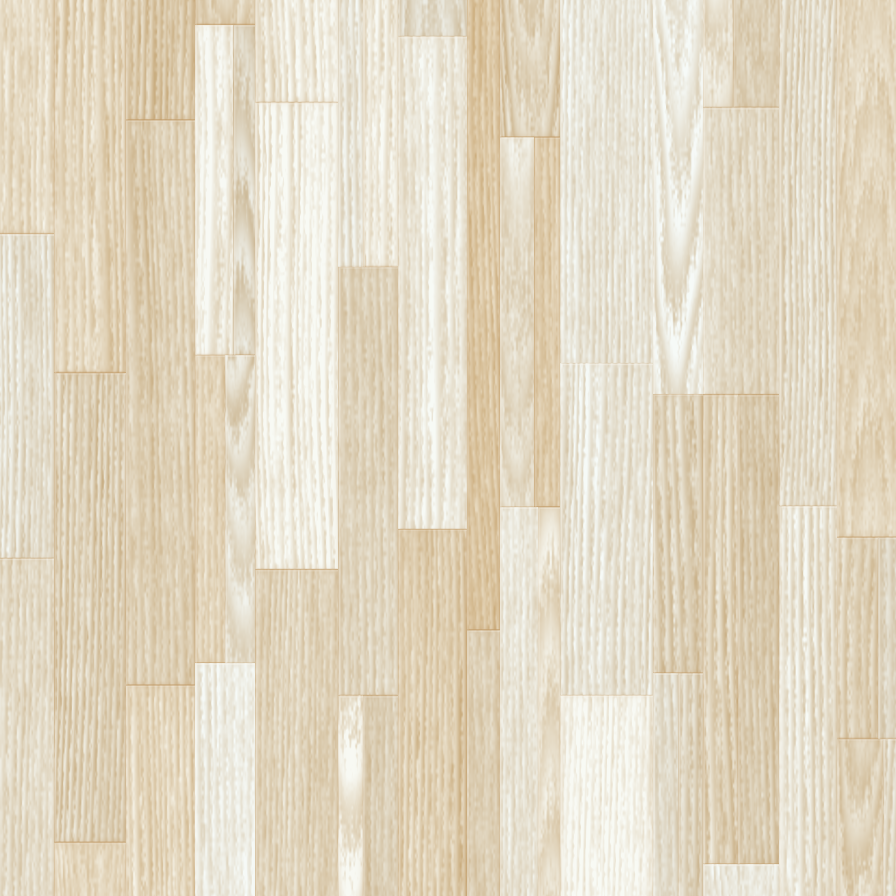
Write a Shadertoy shader that draws this texture.

```glsl
// Pale ash parquet: upright planks of uneven width and length with fine wood grain.

#define COLUMNS 14.0        // plank columns across the canvas
#define ROWS 2.1            // mean planks per column
#define JITTER 0.6          // unevenness of the joints
#define SPLIT_SHARE 0.26    // planks cut lengthwise in two
#define ARCH_SHARE 0.22     // planks with arched grain
#define RING_CONTRAST 0.19
#define FIBRE_CONTRAST 0.30
#define SEAM_WIDTH 0.0011
#define TAN_WOOD vec3(0.80, 0.71, 0.56)
#define WHITE_WOOD vec3(0.95, 0.95, 0.92)
#define SEAM_COLOR vec3(0.76, 0.61, 0.41)

const float TAU = 6.2831853;

float hash(vec2 p) {
    vec3 q = fract(vec3(p.xyx) * 0.1031);
    q += dot(q, q.yzx + 33.33);
    return fract((q.x + q.y) * q.z);
}

float noise(vec2 p) {
    vec2 i = floor(p), f = fract(p);
    f = f * f * (3.0 - 2.0 * f);
    return mix(mix(hash(i), hash(i + vec2(1, 0)), f.x),
               mix(hash(i + vec2(0, 1)), hash(i + vec2(1, 1)), f.x), f.y);
}

float joint(float i, float seed) {
    return i + JITTER * (hash(vec2(i + 50.0, seed)) - 0.5);
}

// Uneven 1D cells: index, lower joint, upper joint
vec3 unevenCell(float t, float seed) {
    float i = floor(t);
    if (t < joint(i, seed)) i -= 1.0;
    else if (t >= joint(i + 1.0, seed)) i += 1.0;
    return vec3(i, joint(i, seed), joint(i + 1.0, seed));
}

// Wood lightness offset at p, measured from the plank's centre line
float woodGrain(vec2 p, vec2 id) {
    float seed = hash(id + 7.3) * 90.0;
    float lean = (hash(id + 11.7) - 0.5) * 0.05;
    float wobble = 0.012 * (noise(vec2(p.y * 3.5, seed)) - 0.5);
    float across = p.x + lean * p.y + wobble;

    // Nested arches replace the straight lines on some planks
    if (hash(id + 19.1) < ARCH_SHARE) {
        float x = p.x + wobble;
        float turn = hash(id + 23.9) < 0.5 ? -1.0 : 1.0;
        across = 17.0 * x * x + turn * 0.08 * p.y
               + 0.004 * noise(vec2(p.x * 60.0, p.y * 9.0 + seed));
    }

    float fibre = noise(vec2(p.x * 380.0 + seed, p.y * 28.0)) - 0.5;
    float speck = noise(vec2(p.x * 480.0, p.y * 190.0 + seed)) - 0.5;
    float band = noise(vec2(across * 45.0 + seed, p.y * 1.5)) - 0.5;

    float pitch = mix(85.0, 150.0, hash(id + 29.3));
    float phase = across * pitch + 1.3 * band + 0.22 * fibre + 0.2 * speck;
    float fade = mix(0.35, 1.2, noise(vec2(across * 70.0, p.y * 4.0 + seed)));
    float rings = cos(TAU * phase) * fade * mix(0.6, 1.4, hash(id + 31.7));

    return RING_CONTRAST * rings + FIBRE_CONTRAST * (fibre + 0.8 * speck + band);
}

void mainImage(out vec4 fragColor, in vec2 fragCoord) {
    vec2 uv = fragCoord / iResolution.y;
    float pixel = 1.0 / iResolution.y;

    // Plank layout
    vec3 column = unevenCell(uv.x * COLUMNS, 3.0);
    float shift = hash(vec2(column.x + 50.0, 71.0)) * 9.0;
    vec3 row = unevenCell(uv.y * ROWS + shift, column.x + 90.0);
    vec2 id = vec2(column.x, row.x) + 60.0;
    vec2 sides = column.yz / COLUMNS;
    vec2 ends = (row.yz - shift) / ROWS;

    // Some planks become two narrow strips
    if (hash(id + 37.9) < SPLIT_SHARE) {
        float cut = mix(sides.x, sides.y, mix(0.3, 0.7, hash(id + 41.3)));
        if (uv.x < cut) sides.y = cut;
        else {
            sides.x = cut;
            id += 200.0;
        }
    }

    // Plank tone and grain
    float tone = mix(0.32, 0.97, hash(id));
    float warmth = hash(id + 5.1) - 0.5;
    vec2 p = vec2(uv.x - 0.5 * (sides.x + sides.y), uv.y);
    float light = clamp(tone + woodGrain(p, id), -0.12, 1.12);
    vec3 color = mix(TAN_WOOD, WHITE_WOOD, light);
    color += warmth * (1.15 - tone) * vec3(0.05, 0.0, -0.06);

    // Seams: brown line and soft scorch, stronger on warm dark wood
    float sideGap = min(uv.x - sides.x, sides.y - uv.x);
    float endGap = min(uv.y - ends.x, ends.y - uv.y);
    float burn = clamp(1.15 - tone + 0.6 * warmth, 0.1, 1.0);
    float sideLine = 1.0 - smoothstep(0.0, SEAM_WIDTH + pixel, sideGap);
    float endLine = 1.0 - smoothstep(0.0, SEAM_WIDTH + pixel, endGap);
    float scorch = exp(-min(sideGap, endGap) / 0.0035);
    color = mix(color, SEAM_COLOR, burn * max(0.28 * scorch, max(0.4 * sideLine, 0.8 * endLine)));

    // Pale bevel along the left edge and the top end
    float bevelGap = min(uv.x - sides.x, ends.y - uv.y);
    float bevel = smoothstep(0.0, pixel, bevelGap) * (1.0 - smoothstep(0.0015, 0.0015 + 1.5 * pixel, bevelGap));
    color = mix(color, vec3(0.98, 0.97, 0.94), 0.45 * bevel * (1.0 - 0.6 * burn));

    fragColor = vec4(clamp(color, 0.0, 1.0), 1.0);
}
```
